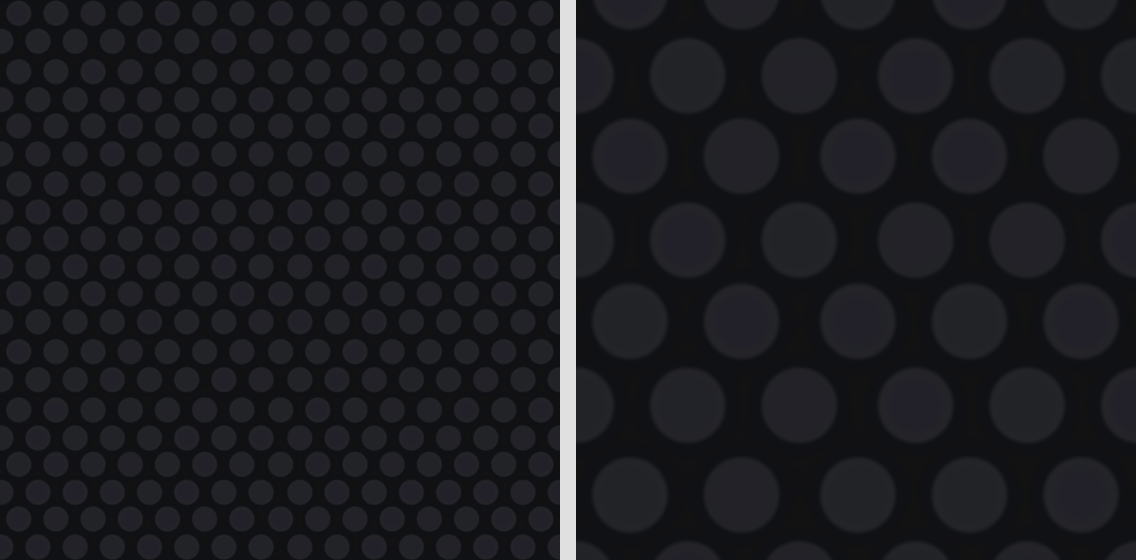
Left, the full canvas; right, a detail of the centre.
A three.js fragment shader for this pattern:

```glsl
varying vec2 vUv;

// Uneven spacing of the row pairs, in row heights
float rowShift(float row) {
  float pair = floor(row * 0.5);
  float a = pair * 0.628319;
  return 0.044 + 0.0326 * sin(a - 2.83) + 0.0445 * sin(2.0 * a - 1.353)
    + 0.0234 * sin(3.0 * a + 0.79) + 0.0199 * sin(4.0 * a - 1.125)
    - 0.0159 * cos(5.0 * a);
}

// Slight sideways drift with a wider gap at the middle, in half columns
float columnShift(float halfColumn, float odd) {
  return 0.008 + 0.035 * odd - 0.004 * halfColumn + 0.086 * step(14.5, halfColumn);
}

float layeredSines(vec2 p) {
  return (sin(p.x * 1.7 + 2.3 * sin(p.y * 0.9)) + sin(p.y * 2.1 + 1.6 * sin(p.x * 1.3))) * 0.25 + 0.5;
}

void main() {
  vec2 p = vec2(vUv.x, 1.0 - vUv.y);
  float dist = 1.0;
  vec2 dotId = vec2(0.0);

  // Nearest dot among the staggered rows: 15 across, 20 down
  for (int i = -1; i <= 1; i++) {
    float row = floor(p.y * 20.0) + float(i);
    float odd = mod(row, 2.0);
    float halfColumn = 2.0 * floor(p.x * 15.0 + 0.5 * odd) + 1.0 - odd;
    vec2 center = vec2((halfColumn + columnShift(halfColumn, odd)) / 30.0,
                       (row + 0.5 + rowShift(row)) / 20.0);
    float d = length(p - center);
    if (d < dist) {
      dist = d;
      dotId = vec2(halfColumn, row);
    }
  }

  // Dark ground, cooler beside the dots and faintly brown in the gaps
  float gap = smoothstep(0.025, 0.035, dist);
  float mottle = layeredSines(p * 65.0);
  vec3 ground = mix(vec3(0.062, 0.068, 0.079), vec3(0.073, 0.069, 0.071), gap * (0.5 + 0.5 * mottle));

  // Dot face varies from grey to violet, with a neutral rim
  float violet = smoothstep(0.3, 0.8, layeredSines(dotId * vec2(1.3, 2.7)));
  vec3 face = mix(vec3(0.133, 0.137, 0.153), vec3(0.133, 0.129, 0.164), violet);
  face = mix(face, vec3(0.137, 0.141, 0.153), 0.7 * smoothstep(0.013, 0.019, dist));

  float coverage = 1.0 - smoothstep(0.0205, 0.0243, dist);
  gl_FragColor = vec4(mix(ground, face, coverage), 1.0);
}
```
